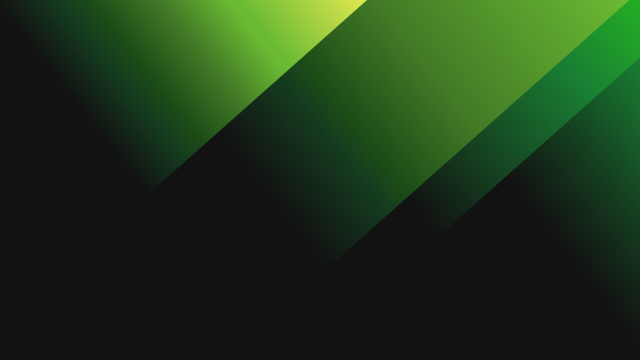
This background is drawn by a WebGL 2 fragment shader. Its source:

```glsl
#version 300 es
precision highp float;
// Diagonal overlapping bands of green light fading into a near-black ground.

uniform vec2 u_resolution;
out vec4 fragColor;

const vec3 NIGHT   = vec3(0.07, 0.07, 0.07);
const vec3 PINE    = vec3(0.08, 0.23, 0.12);
const vec3 FOREST  = vec3(0.11, 0.30, 0.09);
const vec3 LEAF    = vec3(0.26, 0.48, 0.15);
const vec3 LIME    = vec3(0.42, 0.73, 0.20);
const vec3 GOLD    = vec3(0.90, 0.92, 0.32);
const vec3 EMERALD = vec3(0.10, 0.50, 0.20);
const vec3 VIVID   = vec3(0.14, 0.68, 0.14);

// Move from one colour to the next between two positions.
vec3 fade(vec3 base, vec3 next, float from, float to, float t) {
    return mix(base, next, clamp((t - from) / (to - from), 0.0, 1.0));
}

// Warm ramp: night, pine, forest, leaf, lime.
vec3 foliage(float t, float start, vec4 stops) {
    vec3 color = fade(NIGHT, PINE, start, stops.x, t);
    color = fade(color, FOREST, stops.x, stops.y, t);
    color = fade(color, LEAF, stops.y, stops.z, t);
    return fade(color, LIME, stops.z, stops.w, t);
}

// Cool ramp: night, pine, emerald, vivid green.
vec3 jewel(float t, float start, vec3 stops) {
    vec3 color = fade(NIGHT, PINE, start, stops.x, t);
    color = fade(color, EMERALD, stops.x, stops.y, t);
    return fade(color, VIVID, stops.y, stops.z, t);
}

// Antialiased coverage of the area beyond a diagonal edge.
float beyond(float across, float edge, float pixel) {
    return smoothstep(-0.75 * pixel, 0.75 * pixel, across - edge);
}

void main() {
    // Height is one unit; depth is measured down from the top.
    vec2 p = gl_FragCoord.xy / u_resolution.y;
    float depth = 1.0 - p.y;
    float pixel = 1.0 / u_resolution.y;

    // Gradient position and distance across the diagonal edges.
    float along = dot(vec2(p.x, depth), vec2(0.786, -0.619));
    float across = dot(vec2(p.x, depth), vec2(0.664, 0.748));

    // Colours of the bands, from upper left to lower right.
    vec3 first = foliage(along, -0.015, vec4(0.125, 0.20, 0.35, 0.50));
    first = fade(first, GOLD, 0.52, 0.81, along);
    vec3 second = foliage(along, 0.25, vec4(0.48, 0.56, 0.82, 1.37));
    vec3 third = jewel(along, 0.55, vec3(0.75, 1.13, 1.39));
    vec3 fourth = jewel(along, 0.80, vec3(1.00, 1.30, 1.60));

    // Stack the bands along their shared edge direction.
    vec3 color = mix(first, second, beyond(across, 0.677, pixel));
    color = mix(color, third, beyond(across, 1.161, pixel));
    color = mix(color, fourth, beyond(across, 1.300, pixel));
    fragColor = vec4(color, 1.0);
}
```
